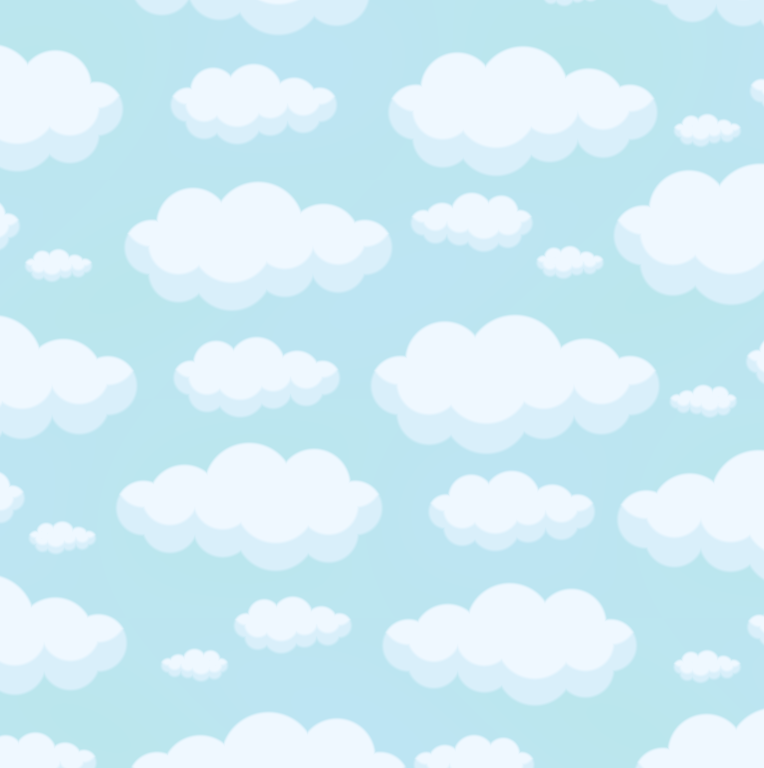
Reproduce this pattern procedurally as a Shadertoy shader.

```glsl
const vec3 SKY = vec3(0.737, 0.900, 0.941);
const vec3 SKY_TINT = vec3(-0.006, 0.002, -0.012); // faint drift of the sky
const vec3 SHADE = vec3(0.850, 0.938, 0.982);
const vec3 LIGHT = vec3(0.936, 0.972, 1.000);
const vec2 CELL = vec2(0.333, 0.352);        // spacing of the large clouds
const float ROW_START = 0.45;                // vertical phase of the rows
const vec2 JITTER = vec2(0.034, 0.026);      // random shift of each cloud
const vec2 LARGE_WIDTH = vec2(0.325, 0.392); // narrowest and widest
const vec2 SMALL_WIDTH = vec2(0.142, 0.158);
const float TINY_WIDTH = 0.086;
const float SINGLE_WIDTH = 0.215;
const float SINGLE_CHANCE = 0.25;            // gaps holding one cloud, not two
const float SHADE_DEPTH = 0.105;             // shadow height per cloud width
const float EDGE_WIDTH = 0.0028;             // softness of the outlines

float hash(vec2 p) {
    return fract(sin(dot(p, vec2(127.1, 311.7))) * 43758.5453);
}

// Union of round puffs; the cloud is one unit wide
float puffs(vec2 p) {
    float d = 1.0;
    // Five crown puffs, shrinking towards both ends
    for (int i = -2; i <= 2; i++) {
        float t = float(i);
        vec2 center = vec2(t * (0.26 - 0.015 * t * t),
                           (1.0 - 0.25 * t * t) * (0.075 - 0.04 * t));
        d = min(d, length(p - center) - (0.17 - 0.034 * abs(t)));
    }
    // Four belly puffs, the second one largest
    for (int i = 0; i < 4; i++) {
        float t = float(i) - 1.5;
        float bulge = exp(-2.0 * (t + 0.5) * (t + 0.5));
        vec2 center = vec2(0.2 * t, -0.078 + 0.01 * t);
        d = min(d, length(p - center) - (0.106 + 0.048 * bulge));
    }
    return d;
}

// Distances to the whole cloud (x) and to its lit part (y)
vec2 cloud(vec2 p, float width, float facing) {
    p *= vec2(facing, 1.0) / width;
    if (dot(p, p) > 0.36) return vec2(1.0);
    float body = puffs(p);
    float lit = max(body, puffs(p - vec2(0.0, SHADE_DEPTH)));
    return vec2(body, lit) * width;
}

// One large cloud, with one or two smaller ones in the gap above it
vec2 cloudGroup(vec2 p, vec2 id) {
    vec2 shift = (vec2(hash(id), hash(id + 17.3)) - 0.5) * JITTER;
    float facing = hash(id + 5.1) < 0.5 ? -1.0 : 1.0;
    float side = hash(id + 9.7) < 0.5 ? -1.0 : 1.0;
    float size = hash(id + 23.9);

    vec2 d = cloud(p - shift, mix(LARGE_WIDTH.x, LARGE_WIDTH.y, size), facing);
    vec2 gap = p - vec2(0.0, 0.5 * CELL.y) - 0.3 * shift.yx;
    if (hash(id + 31.7) < SINGLE_CHANCE) {
        return min(d, cloud(gap, SINGLE_WIDTH, side));
    }
    float smallWidth = mix(SMALL_WIDTH.x, SMALL_WIDTH.y, hash(id + 41.3));
    d = min(d, cloud(gap - vec2(-0.048 * side, 0.022), smallWidth, -facing));
    return min(d, cloud(gap - vec2(0.08 * side, -0.03), TINY_WIDTH, facing));
}

void mainImage(out vec4 fragColor, in vec2 fragCoord) {
    vec2 uv = fragCoord / iResolution.y;
    float nearColumn = floor(uv.x / CELL.x + 0.5);
    vec2 d = vec2(1.0);

    // Staggered columns, checking the neighbouring cells
    for (int i = -1; i <= 1; i++) {
        float column = nearColumn + float(i);
        float phase = ROW_START + 0.5 * mod(column, 2.0);
        float nearRow = floor(uv.y / CELL.y - phase + 0.5);
        for (int j = -1; j <= 1; j++) {
            vec2 id = vec2(column, nearRow + float(j));
            d = min(d, cloudGroup(uv - (id + vec2(0.0, phase)) * CELL, id));
        }
    }

    // Faintly drifting sky, then two flat cloud shades with soft edges
    float drift = sin(9.0 * uv.x + 2.0 * sin(5.0 * uv.y)) * sin(11.0 * uv.y + 1.0);
    vec3 color = SKY + SKY_TINT * drift;
    float edge = max(EDGE_WIDTH, 0.8 / iResolution.y);
    vec2 cover = 1.0 - smoothstep(-edge, edge, d);
    color = mix(color, SHADE, cover.x);
    color = mix(color, LIGHT, cover.y);
    fragColor = vec4(color, 1.0);
}
```
